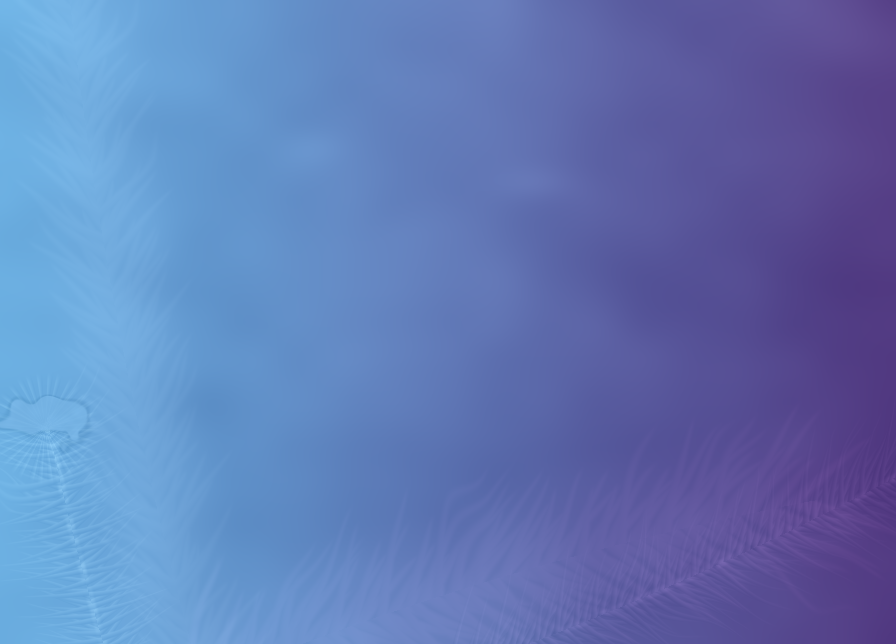
This background is drawn by a WebGL 1 fragment shader. Its source:

```glsl
precision highp float;
// Soft blue to violet backdrop with faint fir branches along the left and bottom edges.
uniform vec2 u_resolution;

float hash(vec2 p) {
  return fract(sin(dot(p, vec2(12.99, 78.23))) * 4375.85);
}

float noise(vec2 p) {
  vec2 i = floor(p), f = fract(p);
  f = f * f * (3.0 - 2.0 * f);
  return mix(mix(hash(i), hash(i + vec2(1.0, 0.0)), f.x),
             mix(hash(i + vec2(0.0, 1.0)), hash(i + 1.0), f.x), f.y);
}

float fbm(vec2 p) {
  return 0.65 * noise(p) + 0.35 * noise(p * 2.1 + 7.0);
}

// Soft elliptical spot
float glow(vec2 p, vec2 center, vec2 size) {
  vec2 q = (p - center) / size;
  return exp(-dot(q, q));
}

// Needled twig from a to b, bowed sideways: x = body, y = needle cover, z = needle relief, w = stem
vec4 branch(vec2 p, vec2 a, vec2 b, float bow, float reach, float tilt, float width, float blur) {
  float span = length(b - a);
  vec2 axis = (b - a) / span;
  float s = dot(p - a, axis), t = s / span;
  float d = dot(p - a, vec2(-axis.y, axis.x)) - bow * 4.0 * t * (1.0 - t);
  float across = abs(d), side = sign(d);
  if (across > reach * 1.1 || t > 1.0 + reach / span) return vec4(0.0);

  // Overlapping rows of slanted needles, repeated along the stem
  float spacing = 5.5 * (width + blur), cover = 0.0, relief = 0.0;
  float sway = 0.5 * across * (noise(vec2(s * 14.0, side * 5.0 + a.x)) - 0.5);
  for (int i = 0; i < 5; i++) {
    float row = float(i);
    float angle = tilt + 0.16 * (row - 2.0);
    float lean = cos(angle) / sin(angle);
    float u = (s + sway - across * lean - 1.2 * across * across) / spacing + row * 0.37 + side * 0.2;
    vec2 seed = vec2(floor(u), row * 3.0 + side + a.x);
    float h = across / (reach * sin(angle) * mix(0.5, 1.1, hash(seed)));
    float w = width * sqrt(max(1.0 - h, 0.0));
    float offset = (fract(u) - 0.5 + 0.4 * (hash(seed + 5.0) - 0.5)) * spacing * sin(angle);
    float mask = smoothstep(w + blur, w - blur, abs(offset)) * smoothstep(1.0, 0.85, h);
    mask *= step(seed.x * spacing, span) * step(0.0, seed.x);
    relief = mix(relief, clamp(offset / (width + blur), -1.0, 1.0), mask);
    cover = max(cover, mask * (1.0 - 0.3 * h));
  }
  float gap = length(vec2(max(max(s - span, -s), 0.0), d));
  float body = smoothstep(reach * 0.8, reach * 0.15, gap);
  return vec4(body, cover, relief, smoothstep(width * 1.6 + blur, width * 0.6, gap));
}

void main() {
  vec2 uv = gl_FragCoord.xy / u_resolution;
  vec2 p = uv * vec2(1.391, 1.0);

  // Horizontal colour sweep
  float x = uv.x;
  vec3 color = mix(vec3(0.43, 0.70, 0.895), vec3(0.39, 0.60, 0.815), smoothstep(-0.05, 0.27, x));
  color = mix(color, vec3(0.375, 0.47, 0.715), smoothstep(0.2, 0.54, x));
  color = mix(color, vec3(0.345, 0.335, 0.605), smoothstep(0.46, 0.79, x));
  color = mix(color, vec3(0.325, 0.228, 0.51), smoothstep(0.73, 1.04, x));

  // Blurred light and shade behind the branches
  float light = 0.05 * (fbm(p * vec2(4.0, 5.0) + 2.0) - 0.5);
  light += 0.03 * (noise(vec2(p.x * 2.5 + p.y, p.y * 9.0 + p.x * 4.0)) - 0.5) * smoothstep(0.3, 0.6, uv.y);
  light += 0.02 * (noise(p * vec2(13.0, 16.0)) - 0.5);
  light += 0.03 * glow(p, vec2(0.49, 0.77), vec2(0.05, 0.03));
  light += 0.03 * glow(p, vec2(0.83, 0.715), vec2(0.06, 0.025));
  light += 0.025 * glow(p, vec2(1.0, 1.0), vec2(0.4, 0.22));
  light += 0.02 * glow(p, vec2(1.28, 0.88), vec2(0.2, 0.2));
  light -= 0.025 * glow(p, vec2(0.75, 0.3), vec2(0.3, 0.13));
  light -= 0.03 * glow(p, vec2(0.33, 0.2), vec2(0.09, 0.4));
  color += light * vec3(0.8, 1.0, 0.9);

  // Out of focus branches
  vec4 tall = branch(p, vec2(0.33, -0.12), vec2(0.1, 1.08), 0.028, 0.16, 0.65, 0.008, 0.005);
  vec4 low = branch(p, vec2(0.39, -0.03), vec2(1.25, 0.22), 0.02, 0.2, 0.88, 0.009, 0.005);
  color += vec3(0.032, 0.026, 0.02) * (0.7 * tall.x + 0.7 * tall.y + 0.45 * tall.z * tall.y);
  color += vec3(0.032, 0.018, 0.022) * (0.7 * low.x + 0.9 * low.y + 0.45 * low.z * low.y);

  // Crisp foreground branches
  vec4 near = branch(p, vec2(0.2, -0.12), vec2(0.075, 0.34), 0.008, 0.125, 1.3, 0.0045, 0.0015);
  vec4 right = branch(p, vec2(0.74, -0.03), vec2(1.43, 0.28), -0.014, 0.14, 0.8, 0.0045, 0.0015);
  float grain = noise(p * 75.0) - 0.5;
  color += vec3(0.075, 0.065, 0.045) * (near.y * (0.2 + near.z) + near.w * (0.4 + grain));
  color += vec3(0.05, 0.036, 0.042) * (right.y * (0.15 + right.z) + right.w * (0.3 + 1.5 * grain));

  // Needles fanning out around the left tip
  vec2 tip = p - vec2(0.07, 0.335);
  float fan = atan(tip.y, tip.x) * 5.1;
  float ray = fract(fan) - 0.5 + 0.3 * (hash(vec2(floor(fan), 2.0)) - 0.5);
  float tuft = smoothstep(0.35, 0.15, abs(ray)) * smoothstep(0.09, 0.07, length(tip));
  color += vec3(0.05, 0.045, 0.03) * tuft * (0.3 + 2.5 * ray);

  // Lumpy snow resting on the left tip
  vec2 rough = p + 0.05 * (vec2(noise(p * 40.0), noise(p * 40.0 + 9.0)) - 0.5);
  float spot = glow(rough, vec2(0.065, 0.345), vec2(0.075, 0.035));
  float snow = smoothstep(0.35, 0.45, spot);
  color = mix(color, vec3(0.47, 0.71, 0.9) + 0.03 * grain, 0.75 * snow);
  color -= 0.04 * smoothstep(0.22, 0.35, spot) * (1.0 - snow);

  gl_FragColor = vec4(color, 1.0);
}
```
